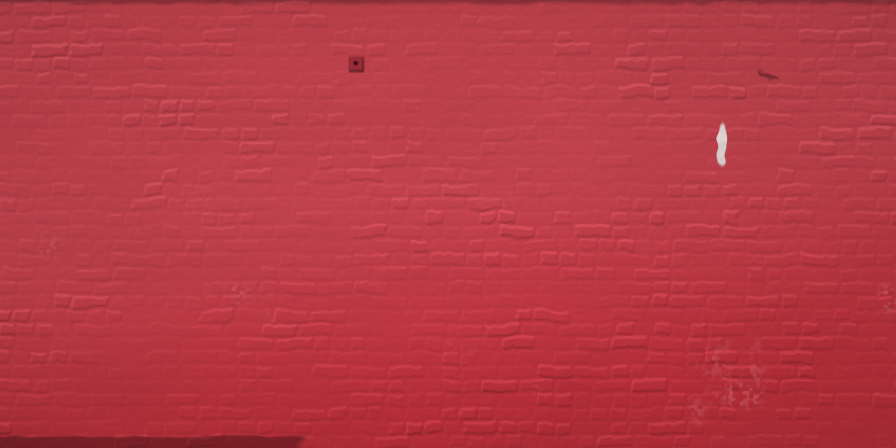
This texture is drawn by a Shadertoy shader. Its source:

```glsl
// Red painted brick wall: a relief of softly rounded, uneven bricks and grainy
// paint is lit from above by its slope, then tinted by a broad gradient.
// Small details: a metal plate, a chip of bare plaster, a dark base strip.

#define ROWS 32.0          // courses down the canvas
#define COLUMNS 24.0       // full bricks across
#define JOINT 0.10         // half mortar width, in course heights
#define WARP 0.30          // waviness of courses, in course heights
#define GRAIN 0.34         // roughness of the paint
#define RELIEF 0.19        // strength of light and shadow
#define LIGHT_STEP 0.0042  // distance between relief samples
#define RED_TOP vec3(0.725, 0.248, 0.288)
#define RED_BOTTOM vec3(0.715, 0.180, 0.220)
#define DUST vec3(0.80, 0.43, 0.45)
#define PLASTER vec3(0.84, 0.80, 0.79)

float hash(vec2 p) {
    vec3 q = fract(vec3(p.xyx) * 0.1031);
    q += dot(q, q.yzx + 33.33);
    return fract((q.x + q.y) * q.z);
}

float noise(vec2 p) {
    vec2 i = floor(p), f = fract(p);
    f = f * f * (3.0 - 2.0 * f);
    return mix(mix(hash(i), hash(i + vec2(1, 0)), f.x),
               mix(hash(i + vec2(0, 1)), hash(i + vec2(1, 1)), f.x), f.y);
}

float fbm(vec2 p) {
    float sum = 0.0, amplitude = 0.5;
    for (int i = 0; i < 4; i++) {
        sum += amplitude * noise(p);
        p = mat2(1.6, 1.2, -1.2, 1.6) * p + 17.3;
        amplitude *= 0.5;
    }
    return sum;
}

float boxDistance(vec2 p, vec2 halfSize, float radius) {
    vec2 d = abs(p) - halfSize + radius;
    return length(max(d, 0.0)) + min(max(d.x, d.y), 0.0) - radius;
}

// Coverage of a shape with a soft rim at least one pixel wide
float cover(float d, float softness) {
    float w = max(softness, 0.7 / iResolution.y);
    return 1.0 - smoothstep(-w, w, d);
}

// Height of one warped brick under thick paint
float brickHeight(vec2 p) {
    vec2 q = p * ROWS + 40.0;
    q += WARP * (vec2(noise(q * 0.8), noise(q * 0.7 + 31.0)) - 0.5);
    float row = floor(q.y);
    float brickWidth = 2.0 * ROWS / COLUMNS;
    float along = q.x / brickWidth + 0.5 * mod(row, 2.0) + 0.25 * hash(vec2(row, 7.0));
    float id = floor(along), x = fract(along);

    // Some stretchers are replaced by a pair of headers
    if (hash(vec2(id, row + 90.0)) > 0.6) {
        brickWidth *= 0.5;
        id += 0.5 * floor(x * 2.0);
        x = fract(x * 2.0);
    }
    vec2 local = vec2((x - 0.5) * brickWidth, fract(q.y) - 0.5);
    float d = boxDistance(local, vec2(0.5 * brickWidth, 0.5) - JOINT, 0.16);
    d += 0.16 * (noise(q * 2.6) - 0.5);

    float lift = hash(vec2(id * 2.0, row));
    float exposed = smoothstep(0.25, 0.72, fbm(p * vec2(3.0, 6.0) + 5.0));
    float raised = (0.16 + 0.95 * lift * lift) * (0.35 + 0.85 * exposed);
    return raised * smoothstep(JOINT, -0.18, d);
}

float wallHeight(vec2 p) {
    return brickHeight(p) + GRAIN * fbm(p * vec2(55.0, 80.0));
}

void mainImage(out vec4 fragColor, in vec2 fragCoord) {
    vec2 p = fragCoord / iResolution.y;
    vec2 uv = fragCoord / iResolution.xy;

    // Broad tint: pale across the middle, deeper below and at the rims
    vec3 color = mix(RED_BOTTOM, RED_TOP, smoothstep(0.0, 0.65, uv.y + 0.25 * (0.5 - uv.x)));
    vec2 rim = uv - vec2(0.47, 0.55);
    color *= 1.035 - 0.28 * dot(rim, rim);
    color *= 0.97 + 0.06 * fbm(p * vec2(4.0, 7.0));

    // Light from above: upper edges brighten, undersides fall into shade
    float slope = wallHeight(p) - wallHeight(p + LIGHT_STEP * vec2(-0.35, 1.0));
    float shade = clamp(slope * RELIEF, -0.20, 0.10);
    color *= 1.0 + shade;
    color += vec3(0.10, 0.34, 0.34) * max(shade, 0.0);

    // Dusty scuffs, mostly on the lower half
    float scuff = smoothstep(0.62, 0.82, fbm(p * 9.0 + 60.0)) * smoothstep(0.45, 0.75, noise(p * 130.0));
    color = mix(color, DUST, 0.45 * scuff * (1.0 - smoothstep(0.3, 0.7, uv.y)));

    // Small dark gouge
    vec2 gouge = p - vec2(1.715, 0.835);
    gouge.y += 0.35 * gouge.x + 0.02 * (noise(p * 60.0) - 0.5);
    color *= 1.0 - 0.35 * cover(boxDistance(gouge, vec2(0.022, 0.004), 0.003), 0.005);

    // Square plate with its shadow and bolt
    vec2 plate = p - vec2(0.794, 0.859);
    color *= 1.0 - 0.4 * cover(boxDistance(plate + vec2(-0.002, 0.004), vec2(0.017), 0.002), 0.003);
    color = mix(color, vec3(0.60, 0.17, 0.21), cover(boxDistance(plate, vec2(0.014), 0.002), 0.001));
    color = mix(color, vec3(0.25, 0.06, 0.09), cover(length(plate) - 0.005, 0.002));

    // Ragged chip of bare plaster
    vec2 chip = p - vec2(1.611, 0.677);
    chip.x += 0.008 * (noise(p * 55.0) - 0.5);
    float chipShape = (length(chip / vec2(0.011, 0.047)) - 1.0) * 0.011;
    color = mix(color, PLASTER * (0.96 + 0.08 * noise(p * 90.0)), cover(chipShape, 0.001));

    // Dark base strip at the lower left and a shadow line along the top
    float ragged = 0.006 * (noise(p * 30.0) - 0.5);
    float strip = cover(p.y - 0.026 + ragged, 0.003) * cover(p.x - 0.68 + 4.0 * ragged, 0.012);
    color *= 1.0 - 0.30 * strip;
    color *= 1.0 - 0.25 * smoothstep(0.985, 0.998, uv.y + ragged);

    fragColor = vec4(clamp(color, 0.0, 1.0), 1.0);
}
```
